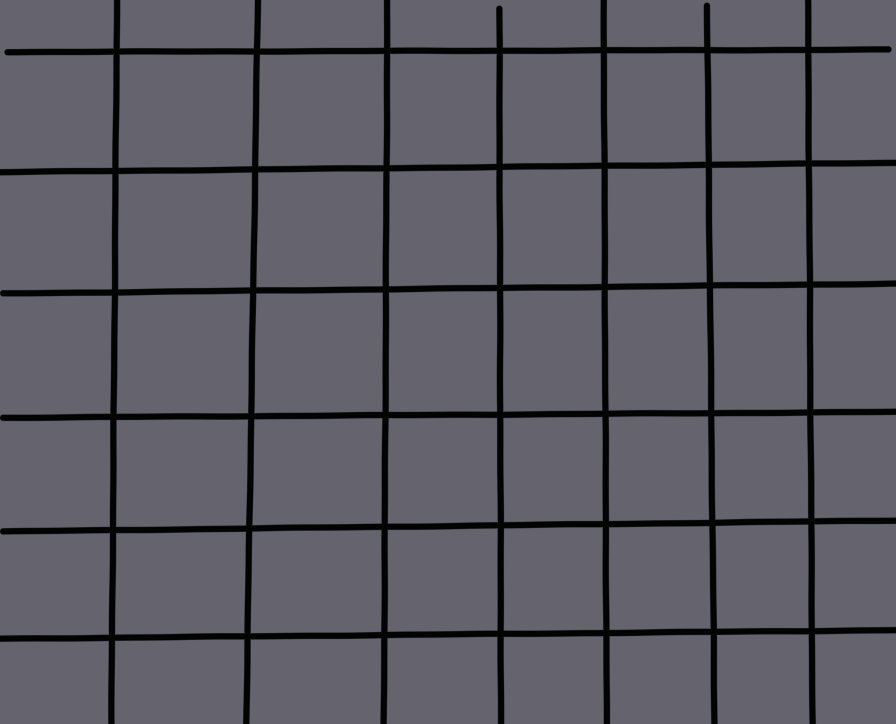
Give the GLSL for this pattern, as a Shadertoy shader.

```glsl
// Distance to a straight stroke with round ends
float strokeDistance(vec2 p, vec2 a, vec2 b) {
    vec2 along = b - a;
    float t = clamp(dot(p - a, along) / dot(along, along), 0.0, 1.0);
    return length(p - a - along * t);
}

// Slight unsteadiness of a hand-drawn edge
float handWobble(float t, float seed) {
    return 0.00022 * sin(t * 23.0 + seed * 4.1) + 0.00014 * sin(t * 61.0 + seed * 7.3);
}

void mainImage(out vec4 fragColor, in vec2 fragCoord) {
    // Canvas width is one unit
    vec2 p = fragCoord / iResolution.x;
    float top = iResolution.y / iResolution.x;
    float pixel = 1.0 / iResolution.x;

    // Column positions at top and bottom
    vec2 columns[7] = vec2[7](
        vec2(0.1305, 0.1243), vec2(0.2878, 0.2747), vec2(0.4323, 0.4284),
        vec2(0.5573, 0.5592), vec2(0.6738, 0.6771), vec2(0.7891, 0.7975),
        vec2(0.9017, 0.9069));

    // Row heights at left and right
    vec2 rows[6] = vec2[6](
        vec2(0.0951, 0.1048), vec2(0.2148, 0.2272), vec2(0.3418, 0.3483),
        vec2(0.4805, 0.4915), vec2(0.6159, 0.6263), vec2(0.7500, 0.7526));

    float nearest = 1.0;

    // Vertical strokes; two stop short of the top edge
    for (int i = 0; i < 7; i++) {
        float gap = i == 3 ? 0.0098 : (i == 5 ? 0.0065 : 0.0);
        vec2 start = vec2(columns[i].x, top - gap);
        vec2 end = vec2(columns[i].y, -0.005);
        vec2 q = p + vec2(handWobble(p.y, float(i)), 0.0);
        nearest = min(nearest, strokeDistance(q, start, end));
    }

    // Horizontal strokes; the uppermost stops short of both sides
    for (int i = 0; i < 6; i++) {
        float inset = i == 5 ? 0.0085 : 0.0;
        float leftInset = i > 0 && i < 4 ? 0.0035 : inset;
        vec2 start = vec2(leftInset, rows[i].x);
        vec2 end = vec2(1.0 - inset, rows[i].y);
        vec2 q = p + vec2(0.0, handWobble(p.x, float(i) + 9.0));
        nearest = min(nearest, strokeDistance(q, start, end));
    }

    // Dark ink over flat slate
    float ink = 1.0 - smoothstep(-0.8 * pixel, 0.8 * pixel, nearest - 0.0035);
    vec3 slate = vec3(0.392, 0.388, 0.430);
    fragColor = vec4(mix(slate, vec3(0.008, 0.012, 0.010), ink), 1.0);
}
```
